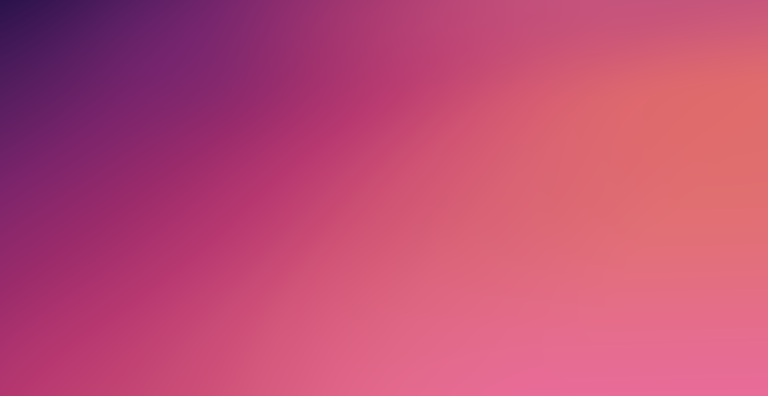
Write a WebGL 2 fragment shader that draws this background.

```glsl
#version 300 es
precision highp float;
// Soft dusk gradient: indigo corner sweeping through magenta to coral and pink.

uniform vec2 u_resolution;
out vec4 fragColor;

// Main ramp, from the dark corner to the warm side
const int STOPS = 8;
const vec3 RAMP[STOPS] = vec3[STOPS](
    vec3(0.16, 0.07, 0.29),   // indigo
    vec3(0.33, 0.115, 0.37),  // deep violet
    vec3(0.48, 0.14, 0.42),   // plum
    vec3(0.61, 0.17, 0.42),   // wine
    vec3(0.72, 0.22, 0.44),   // magenta
    vec3(0.81, 0.32, 0.455),  // rose
    vec3(0.85, 0.385, 0.46),  // salmon
    vec3(0.88, 0.44, 0.455)); // warm coral
const float RAMP_AT[STOPS] = float[STOPS](-0.49, -0.23, -0.03, 0.18, 0.34, 0.50, 0.65, 0.90);

// Tints laid over the ramp
const vec3 ORCHID = vec3(0.77, 0.33, 0.49);
const vec3 PINK   = vec3(0.91, 0.42, 0.60);
const vec3 CORAL  = vec3(0.88, 0.42, 0.41);
const vec3 VIOLET = vec3(0.44, 0.15, 0.45);

const float TILT       = 0.50;  // slant of the ramp
const float LEFT_TILT  = 0.30;  // extra slant near the left edge
const float BEND       = 0.35;  // curvature of the ramp
const float WAVE       = 0.006; // gentle ripple of the colour bands

// Position along the ramp: a slanted, bent and slightly rippled axis
float rampPosition(vec2 uv) {
    float d = uv.y - 0.5;
    float tilt = TILT + LEFT_TILT * (1.0 - smoothstep(0.0, 0.4, uv.x));
    float ripple = sin(9.0 * uv.y - 4.0 * uv.x) + 0.5 * sin(17.0 * uv.y - 5.0 * uv.x);
    return uv.x - tilt * d - BEND * d * d + WAVE * ripple;
}

vec3 rampColor(float s) {
    vec3 color = RAMP[0];
    for (int i = 1; i < STOPS; i++) {
        float t = (s - RAMP_AT[i - 1]) / (RAMP_AT[i] - RAMP_AT[i - 1]);
        color = mix(color, RAMP[i], clamp(t, 0.0, 1.0));
    }
    return color;
}

// Elliptical falloff, 1 at the center
float glow(vec2 uv, vec2 center, vec2 radius) {
    vec2 q = (uv - center) / radius;
    return exp(-dot(q, q));
}

void main() {
    vec2 uv = gl_FragCoord.xy / u_resolution;
    vec3 color = rampColor(rampPosition(uv));

    // Local glows: violet at the upper left, coral at the right
    color = mix(color, VIOLET, 0.4 * glow(uv, vec2(0.25, 0.88), vec2(0.13, 0.18)));
    color = mix(color, CORAL, 0.7 * glow(uv, vec2(0.93, 0.72), vec2(0.24, 0.22)));

    // Orchid haze under the upper edge, slanting up to the right
    float hazeHeight = uv.y - 0.18 * (uv.x - 0.6);
    float haze = smoothstep(0.70, 1.0, hazeHeight) * smoothstep(0.2, 0.9, uv.x);
    color = mix(color, ORCHID, haze);

    // Pink light rising from the lower edge
    float rise = 1.0 - smoothstep(-0.1, 0.47, uv.y - 0.05 * uv.x);
    color = mix(color, PINK, rise * smoothstep(0.1, 0.75, uv.x));

    fragColor = vec4(color, 1.0);
}
```
